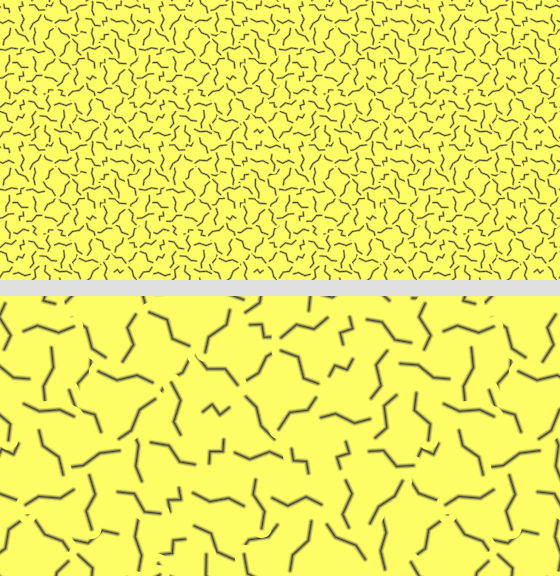
Top: the whole. Bottom: its middle third, enlarged.
A WebGL 1 fragment shader for this pattern:

```glsl
precision highp float;
// Thin dark zigzag strokes scattered over flat yellow, in a repeating square tile.
// A jittered lattice holds one three-part stroke per cell, turned by periodic
// gradient noise; four layers of cells keep a clear gap where strokes would meet.

uniform vec2 u_resolution;

const float TILES_HIGH = 2.0;      // tiles over the canvas height
const float GRID = 10.0;           // cells along a tile side (even)
const float SWIRL_PERIOD = 3.0;    // noise cells along a tile side
const float PEN_RADIUS = 0.065;    // reach of the pen, in cells
const float EDGE_PIXELS = 0.79;    // extra soft edge
const float INK_FALLOFF = 1.5;     // how fast the ink fades from the centre line
const float INK_STRENGTH = 0.86;
const float GAP = 0.23;            // free space around a stroke, in cells
const float COMPACT_SHARE = 0.16;  // share of small, sharply bent strokes
const float HALF_PI = 1.5707963;
const vec3 YELLOW = vec3(1.0, 0.992, 0.40);
const vec3 INK = vec3(0.13, 0.13, 0.17);

vec2 hash2(vec2 cell, float seed) {
  vec3 q = fract(vec3(cell.xyx + seed * 17.31) * vec3(0.1031, 0.1030, 0.0973));
  q += dot(q, q.yzx + 33.33);
  return fract((q.xx + q.yz) * q.zy);
}

vec2 direction(float angle) {
  return vec2(cos(angle), sin(angle));
}

// Gradient noise that repeats after the given number of cells
float cornerSlope(vec2 corner, vec2 offset, float period, float seed) {
  float angle = 4.0 * HALF_PI * hash2(mod(corner, period), seed).x;
  return dot(direction(angle), offset);
}

float gradientNoise(vec2 p, float period, float seed) {
  vec2 i = floor(p);
  vec2 f = p - i;
  vec2 u = f * f * f * (f * (f * 6.0 - 15.0) + 10.0);
  vec2 e = vec2(1.0, 0.0);
  float low = mix(cornerSlope(i, f, period, seed),
                  cornerSlope(i + e.xy, f - e.xy, period, seed), u.x);
  float high = mix(cornerSlope(i + e.yx, f - e.yx, period, seed),
                   cornerSlope(i + e.xx, f - e.xx, period, seed), u.x);
  return mix(low, high, u.y);
}

float segmentDistance(vec2 p, vec2 a, vec2 b) {
  vec2 ab = b - a;
  float t = clamp(dot(p - a, ab) / dot(ab, ab), 0.0, 1.0);
  return length(p - a - ab * t);
}

// Two parallel arms joined by a middle part turned by the bend angle
float zigzagDistance(vec2 p, float angle, float bend, vec2 arms, float middle) {
  vec2 armDir = direction(angle - bend * 0.35);
  vec2 knee = 0.5 * middle * direction(angle + bend * 0.65);
  float d = segmentDistance(p, -knee, knee);
  d = min(d, segmentDistance(p, -knee, -knee - arms.x * armDir));
  return min(d, segmentDistance(p, knee, knee + arms.y * armDir));
}

// Distance to the stroke that belongs to one lattice cell
float strokeDistance(vec2 p, vec2 cell) {
  vec2 id = mod(cell, GRID);
  vec2 kind = hash2(id, 1.0);
  vec2 size = hash2(id, 2.0);
  vec2 turn = hash2(id, 3.0);
  vec2 jitter = hash2(id, 4.0) - 0.5;
  vec2 field = (id + 0.5) * SWIRL_PERIOD / GRID;

  // Centre and direction
  vec2 drift = vec2(gradientNoise(field, SWIRL_PERIOD, 5.0),
                    gradientNoise(field, SWIRL_PERIOD, 6.0));
  vec2 centre = cell + 0.5 + 0.22 * jitter + 0.2 * drift;
  float angle = 0.4 + HALF_PI * mod(id.x + id.y, 2.0)
              + 2.4 * gradientNoise(field, SWIRL_PERIOD, 7.0)
              + 0.6 * (turn.x - 0.5);

  // Shape
  float compact = step(kind.x, COMPACT_SHARE);
  float bend = mix(mix(0.5, 1.0, turn.y), mix(1.3, 1.75, turn.y), compact);
  bend *= kind.y < 0.5 ? -1.0 : 1.0;
  vec2 arms = mix(mix(vec2(0.34), vec2(0.49), size), vec2(0.28), compact);
  float middle = mix(mix(0.54, 0.42, size.x), 0.31, compact);
  return zigzagDistance(p - centre, angle, bend, arms, middle);
}

// Nearest stroke in each of four layers, chosen by even and odd cells
vec4 layerDistances(vec2 p) {
  vec2 home = floor(p);
  vec4 nearest = vec4(10.0);
  for (int y = -1; y <= 1; y++) {
    for (int x = -1; x <= 1; x++) {
      vec2 cell = home + vec2(float(x), float(y));
      float layer = dot(mod(cell, 2.0), vec2(1.0, 2.0));
      vec4 others = step(0.5, abs(vec4(0.0, 1.0, 2.0, 3.0) - layer));
      nearest = min(nearest, strokeDistance(p, cell) + 10.0 * others);
    }
  }
  return nearest;
}

// Soft pen profile: strongest on the centre line, zero at the radius
float penInk(float d, float radius) {
  return INK_STRENGTH * pow(max(1.0 - d / radius, 0.0), INK_FALLOFF);
}

void main() {
  float cellsPerPixel = TILES_HIGH * GRID / u_resolution.y;
  vec2 p = gl_FragCoord.xy * cellsPerPixel;
  float radius = PEN_RADIUS + EDGE_PIXELS * cellsPerPixel;
  vec4 d = layerDistances(p);

  // Each layer keeps clear of the layers above it
  vec3 above = vec3(d.x, min(d.x, d.y), min(min(d.x, d.y), d.z));
  vec3 clear = clamp(0.5 + (above - GAP) / cellsPerPixel, 0.0, 1.0);
  float ink = penInk(d.x, radius);
  ink = max(ink, penInk(d.y, radius) * clear.x);
  ink = max(ink, penInk(d.z, radius) * clear.y);
  ink = max(ink, penInk(d.w, radius) * clear.z);
  gl_FragColor = vec4(mix(YELLOW, INK, ink), 1.0);
}
```
